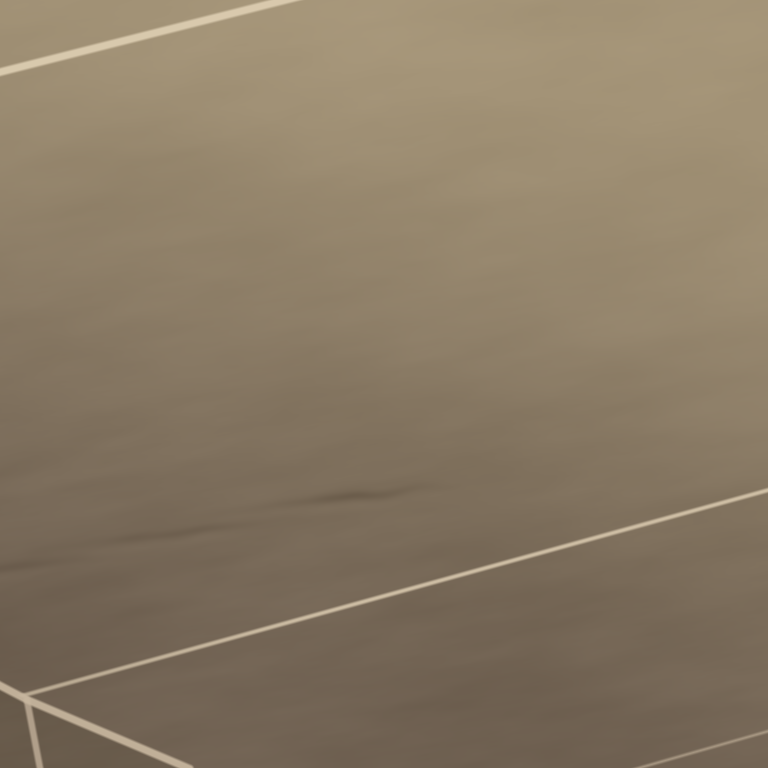
This texture is drawn by a three.js fragment shader. Its source:

```glsl
// Large stone floor tiles seen at an angle, with pale grout lines and soft streaks.
varying vec2 vUv;

const vec3 STONE_DARK = vec3(0.435, 0.378, 0.318);
const vec3 STONE_LIGHT = vec3(0.645, 0.582, 0.470);
const vec3 SIDE_STONE = vec3(0.405, 0.352, 0.290);
const vec3 GROUT_LIGHT = vec3(0.86, 0.80, 0.69);
const vec3 GROUT_DIM = vec3(0.74, 0.67, 0.585);

const int COURSES = 3;              // parallel grout lines in view
const vec3 COURSE_DEPTH = vec3(-0.980, 2.452, 1.30); // offset, scale, near depth
const vec2 COURSE_SLOPE = vec2(0.2781, -0.0282);     // base, change with height
const float COURSE_WIDTH = 0.0050;  // half width of the first course
const vec2 CORNER = vec2(0.035, 0.089);
const vec2 EDGE_LEFT = vec2(-0.025, 0.1205);
const vec2 EDGE_RIGHT = vec2(0.247, -0.001);
const vec2 SIDE_JOINT_END = vec2(0.054, -0.010);
const float EDGE_WIDTH = 0.0050;
const float SOFTNESS = 0.0022;
const float CLOUD_AMOUNT = 0.055;
const float GRAIN_AMOUNT = 0.035;
const float STREAK_AMOUNT = 0.055;
const vec2 GRAIN_DIR = vec2(0.982, 0.189);

float hash(vec2 p) {
  vec3 q = fract(vec3(p.xyx) * 0.1031);
  q += dot(q, q.yzx + 33.33);
  return fract((q.x + q.y) * q.z);
}

float noise(vec2 p) {
  vec2 i = floor(p), f = fract(p);
  f = f * f * (3.0 - 2.0 * f);
  return mix(mix(hash(i), hash(i + vec2(1, 0)), f.x),
             mix(hash(i + vec2(0, 1)), hash(i + vec2(1, 1)), f.x), f.y);
}

float fbm(vec2 p) {
  float sum = 0.0, amp = 0.5;
  for (int i = 0; i < 4; i++) {
    sum += amp * noise(p);
    p = p * 2.03 + 17.0;
    amp *= 0.5;
  }
  return sum / 0.9375;
}

float segment(vec2 p, vec2 a, vec2 b) {
  vec2 d = b - a;
  return length(p - a - d * clamp(dot(p - a, d) / dot(d, d), 0.0, 1.0));
}

float stroke(float dist, float halfWidth) {
  return 1.0 - smoothstep(halfWidth - SOFTNESS, halfWidth + SOFTNESS, dist);
}

// Signed height above the front edge, which bends a little at the corner
float aboveEdge(vec2 p) {
  vec2 d = p.x < CORNER.x ? CORNER - EDGE_LEFT : EDGE_RIGHT - CORNER;
  return (p.y - CORNER.y - (p.x - CORNER.x) * d.y / d.x) * d.x / length(d);
}

void main() {
  vec2 p = vUv;
  vec2 grain = vec2(dot(p, GRAIN_DIR), dot(p, vec2(-GRAIN_DIR.y, GRAIN_DIR.x)));

  // Light falling off towards the lower left
  float light = smoothstep(0.0, 1.05, p.y + 0.22 * (p.x - 0.5));
  vec3 color = mix(STONE_DARK, STONE_LIGHT, light);

  // Cloudy stone with stretched grain, stronger in the darker part
  float wear = mix(1.0, 0.45, light);
  float clouds = fbm(grain * vec2(3.0, 7.0) + 4.0) - 0.5;
  float fine = fbm(grain * vec2(9.0, 42.0) + 31.0) - 0.5;
  float tone = clouds * CLOUD_AMOUNT + fine * GRAIN_AMOUNT * wear;

  // Dark scuffs stepping down to the left, each with a pale lower rim
  for (int i = 0; i < 3; i++) {
    float k = float(i);
    vec2 q = p - vec2(0.45 - 0.22 * k, 0.352 - 0.047 * k);
    q.y -= 0.12 * q.x + 0.006 * (noise(vec2(p.x * 22.0, k)) - 0.5);
    float along = exp(-pow(q.x / 0.10, 2.0)) * (0.6 + 0.4 * noise(vec2(p.x * 30.0, k + 5.0)));
    float dark = exp(-pow(q.y / 0.006, 2.0));
    float rim = exp(-pow((q.y + 0.013) / 0.007, 2.0));
    tone -= STREAK_AMOUNT * along * (dark - 0.3 * rim) / (1.0 + 0.3 * k);
  }
  color += tone * vec3(1.0, 0.97, 0.90);

  // Darker face beyond the front edge
  float floorMask = smoothstep(-SOFTNESS, SOFTNESS, aboveEdge(p));
  color = mix(SIDE_STONE + tone, color, floorMask);

  // Receding courses of grout, thinner and dimmer with each step
  for (int i = 0; i < COURSES; i++) {
    float k = float(i);
    float height = COURSE_DEPTH.x + COURSE_DEPTH.y / (k + COURSE_DEPTH.z);
    float slope = COURSE_SLOPE.x + COURSE_SLOPE.y * height;
    float dist = abs(p.y - height - slope * p.x) / sqrt(1.0 + slope * slope);
    float line = stroke(dist, COURSE_WIDTH / (1.0 + 0.95 * k)) * floorMask;
    float fade = k < 1.5 ? mix(0.75, 0.95, smoothstep(0.0, 0.5, p.x + 1.0 - k)) : 0.6;
    color = mix(color, mix(GROUT_LIGHT, GROUT_DIM, 0.3 * k), line * fade);
  }

  // Front edge and the joint running down from its corner
  float edge = min(segment(p, EDGE_LEFT, CORNER), segment(p, CORNER, EDGE_RIGHT));
  float joint = segment(p, CORNER, SIDE_JOINT_END);
  color = mix(color, GROUT_DIM, 0.85 * stroke(joint, EDGE_WIDTH * 0.85));
  color = mix(color, mix(GROUT_DIM, GROUT_LIGHT, 0.35), 0.92 * stroke(edge, EDGE_WIDTH));

  gl_FragColor = vec4(color, 1.0);
}
```
